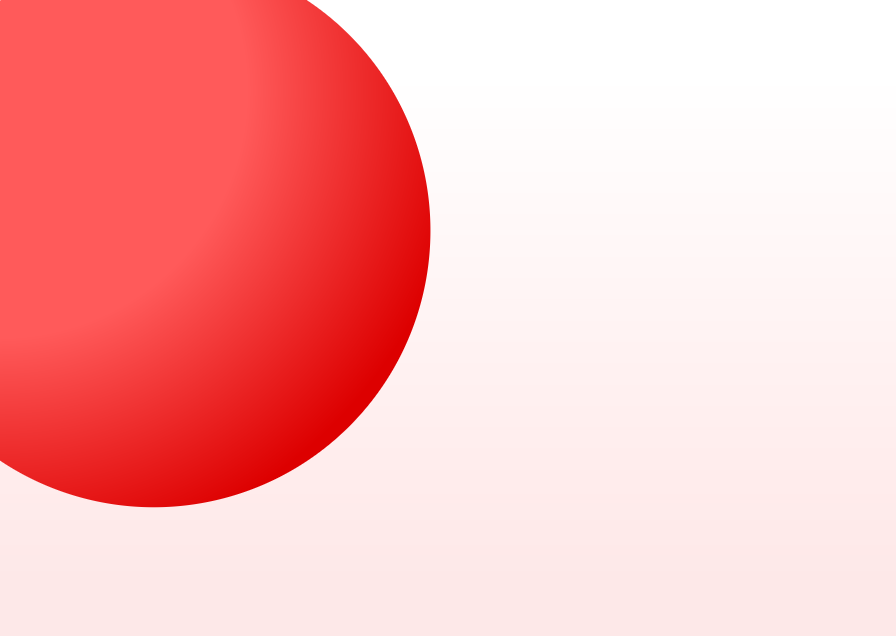
This background is drawn by a WebGL 2 fragment shader. Its source:

```glsl
#version 300 es
precision highp float;
// A large glossy red ball, cropped by the upper left corner, over a backdrop
// that fades from white down to blush. The ball is a circle distance function
// shaded by an off-centre radial ramp; lengths are in canvas heights.

uniform vec2 u_resolution;
out vec4 fragColor;

// Ball outline
const vec2 BALL_CENTER = vec2(0.2418, 0.6374);
const float BALL_RADIUS = 0.435;

// Ball shading: flat highlight, then a linear ramp to the shaded rim
const vec2 LIGHT_CENTER = vec2(0.0, 0.857);
const float LIGHT_INNER = 0.388;
const float LIGHT_OUTER = 0.742;
const vec3 LIT_RED = vec3(1.0, 0.353, 0.353);
const vec3 DEEP_RED = vec3(0.867, 0.0, 0.0);

// Backdrop colours and the heights where they sit
const vec3 WHITE = vec3(1.0);
const vec3 BLUSH = vec3(1.0, 0.926, 0.926);
const vec3 ROSE = vec3(0.992, 0.910, 0.910);
const float WHITE_HEIGHT = 0.881;
const float BLUSH_HEIGHT = 0.249;
const float ROSE_HEIGHT = 0.084;

// Linear ramp from 0 at start to 1 at end, clamped
float ramp(float start, float end, float x) {
    return clamp((x - start) / (end - start), 0.0, 1.0);
}

vec3 backdrop(float height) {
    vec3 upper = mix(WHITE, BLUSH, ramp(WHITE_HEIGHT, BLUSH_HEIGHT, height));
    return mix(upper, ROSE, ramp(BLUSH_HEIGHT, ROSE_HEIGHT, height));
}

vec3 ballColor(vec2 p) {
    float shade = ramp(LIGHT_INNER, LIGHT_OUTER, distance(p, LIGHT_CENTER));
    return mix(LIT_RED, DEEP_RED, shade);
}

void main() {
    vec2 p = gl_FragCoord.xy / u_resolution.y;
    float pixel = 1.0 / u_resolution.y;

    // Antialiased coverage of the ball
    float edge = distance(p, BALL_CENTER) - BALL_RADIUS;
    float coverage = clamp(0.5 - edge / pixel, 0.0, 1.0);

    fragColor = vec4(mix(backdrop(p.y), ballColor(p), coverage), 1.0);
}
```
